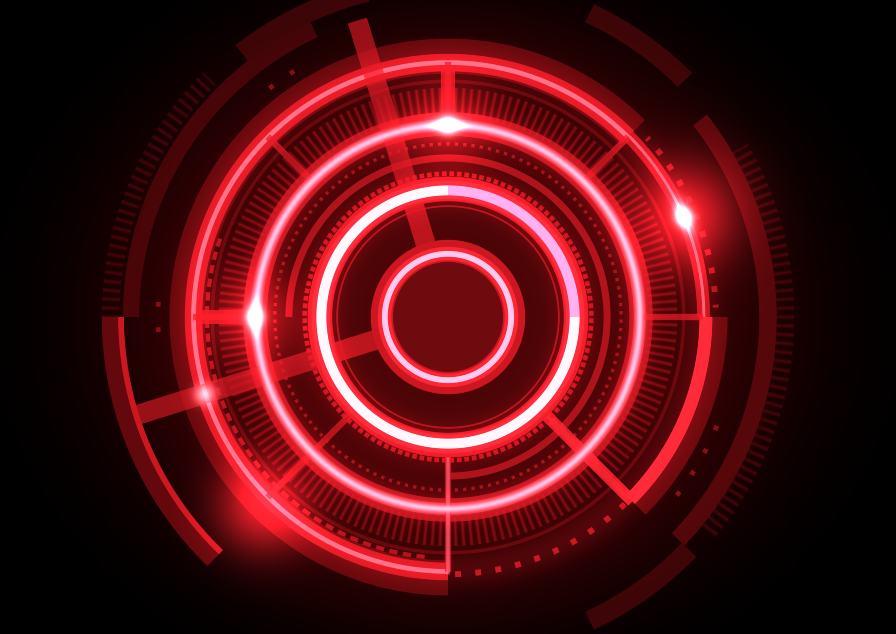
A Shadertoy shader for this background:

```glsl
// Glowing red instrument dial on black: concentric rings, arcs, ticks and spokes.
// Polar masks are layered from back to front, then additive glows and sparks
// are placed on the rings. One unit is 1 / VIEW_HEIGHT of the canvas height.

const float VIEW_HEIGHT = 5.42;
const float TAU = 6.2831853;
const vec3 SHADE = vec3(0.30, 0.018, 0.028);
const vec3 CORE = vec3(0.43, 0.045, 0.06);
const vec3 MAROON = vec3(0.42, 0.035, 0.05);
const vec3 RED = vec3(0.80, 0.09, 0.13);
const vec3 HOT = vec3(1.0, 0.15, 0.20);
const vec3 PINK = vec3(1.0, 0.43, 0.52);
const vec3 LILAC = vec3(1.0, 0.66, 0.90);
const vec3 WHITE = vec3(1.0, 0.94, 0.98);

// Polar state of the current point; angles are degrees, counterclockwise.
vec2 point;
float radius, angle, soft;
vec3 color;

float inside(float d) { return smoothstep(soft, -soft, d); }

float band(float inner, float outer) {
    return inside(abs(radius - 0.5 * (inner + outer)) - 0.5 * (outer - inner));
}

float arc(float start, float sweep) {
    float offset = mod(angle - start - 0.5 * sweep + 180.0, 360.0) - 180.0;
    return inside((abs(offset) - 0.5 * sweep) * radius * TAU / 360.0);
}

float beads(float ring, float count, vec2 halfSize) {
    float along = (fract(angle / 360.0 * count) - 0.5) * TAU / count * ring;
    vec2 q = abs(vec2(radius - ring, along)) - halfSize;
    return inside(max(q.x, q.y));
}

float ticks(float inner, float outer, float count) {
    float wave = 0.5 + 0.5 * cos(angle / 360.0 * TAU * count);
    return band(inner, outer) * wave * wave;
}

float spoke(float degrees, float inner, float outer, float width) {
    float t = degrees * TAU / 360.0;
    vec2 dir = vec2(cos(t), sin(t));
    float along = dot(point, dir);
    float across = abs(dot(point, vec2(-dir.y, dir.x)));
    return inside(max(across - 0.5 * width, abs(along - 0.5 * (inner + outer)) - 0.5 * (outer - inner)));
}

float halo(float ring, float width) {
    float x = (radius - ring) / width;
    return exp(-x * x);
}

float spot(vec2 center, float size) {
    vec2 q = (point - center) / size;
    return exp(-dot(q, q));
}

void paint(vec3 tint, float mask) { color = mix(color, tint, clamp(mask, 0.0, 1.0)); }

// A white core, stretched along the ring, inside a red bloom.
void spark(float degrees, float ring, float size) {
    float t = degrees * TAU / 360.0;
    vec2 dir = vec2(cos(t), sin(t));
    vec2 q = point - ring * dir;
    float streak = length(vec2(dot(q, dir), 0.45 * dot(q, vec2(-dir.y, dir.x))));
    color += HOT * 0.45 * exp(-dot(q, q) / (size * size * 9.0));
    color += WHITE * (exp(-pow(streak / (size * 0.5), 2.0)) + spot(ring * dir, size * 0.6));
}

void backdrop() {
    color = vec3(0.25, 0.008, 0.014) * exp(-pow(length(point * vec2(0.93, 1.0)) / 2.45, 4.0));
    color += vec3(0.055, 0.0, 0.003) * smoothstep(3.8, 2.0, length(point * vec2(0.9, 1.15)));
    paint(SHADE, 0.55 * inside(radius - 1.65));
}

void outerParts() {
    paint(MAROON, 0.72 * band(2.66, 2.81) * arc(-44.0, 82.0));
    paint(MAROON, 0.55 * band(2.64, 2.78) * arc(115.0, 65.0));
    paint(MAROON, 0.9 * band(2.78, 2.96) * arc(180.0, 46.0));
    paint(RED, band(2.77, 2.82) * arc(180.0, 46.0));
    paint(MAROON, 0.5 * band(2.78, 2.95) * (arc(45.0, 20.0) + arc(104.0, 24.0) + arc(-65.0, 21.0)));
    paint(MAROON, 0.5 * ticks(2.81, 2.96, 240.0) * (arc(-40.0, 70.0) + arc(135.0, 45.0)));
    paint(RED, 0.7 * beads(2.29, 90.0, vec2(0.025)) * arc(2.0, 40.0));
    paint(RED, 0.8 * beads(2.20, 80.0, vec2(0.025)) * arc(270.0, 45.0));
    paint(RED, 0.6 * beads(2.48, 72.0, vec2(0.02)) * (arc(176.0, 8.0) + arc(120.0, 12.0) + arc(-40.0, 18.0)));
}

void largeRings() {
    paint(MAROON, 0.9 * band(2.08, 2.38) * arc(45.0, 225.0));
    paint(RED, band(2.10, 2.25) * arc(45.0, 225.0));
    paint(PINK, band(2.155, 2.195) * arc(45.0, 225.0));
    paint(RED, 0.8 * band(2.13, 2.24) * arc(0.0, 45.0));
    paint(PINK, 0.8 * band(2.175, 2.20) * arc(0.0, 45.0));
    paint(MAROON, band(2.24, 2.39) * arc(-45.0, 45.0));
    paint(HOT, band(2.15, 2.26) * arc(-45.0, 45.0));
    paint(MAROON, 0.8 * band(2.00, 2.03));
    paint(RED, 0.75 * beads(2.06, 110.0, vec2(0.018, 0.035)) * arc(160.0, 105.0));
    paint(RED, 0.45 * ticks(1.72, 1.96, 180.0));
    paint(RED, 0.7 * band(1.55, 1.75));
    paint(HOT, band(1.59, 1.69));
    paint(RED, 0.65 * beads(1.48, 130.0, vec2(0.014)));
    paint(RED, 0.75 * band(1.33, 1.39) * arc(-90.0, 270.0));
}

void spokes() {
    paint(RED, 0.7 * (spoke(107.0, 0.62, 2.65, 0.17) + spoke(197.5, 0.62, 2.80, 0.17)));
    for (float i = 0.0; i < 8.0; i++) {
        float lower = step(4.5, i);
        paint(RED, 0.8 * spoke(i * 45.0, mix(1.66, 1.15, lower), 2.18, 0.055));
    }
    paint(RED, 0.8 * spoke(90.0, 1.65, 2.15, 0.12));
    paint(RED, 0.8 * spoke(180.0, 1.65, 2.15, 0.12));
    paint(HOT, 0.8 * spoke(-45.0, 1.15, 2.23, 0.10));
    paint(PINK, 0.6 * spoke(270.0, 1.2, 2.2, 0.03));
}

void innerRings() {
    paint(SHADE, 0.85 * band(0.64, 1.02));
    paint(RED, 0.85 * (spoke(107.0, 0.62, 1.02, 0.17) + spoke(197.5, 0.62, 1.02, 0.17)));
    paint(RED, 0.7 * band(0.94, 0.955));
    paint(RED, 0.85 * beads(1.225, 120.0, vec2(0.02)));
    paint(RED, band(0.99, 1.20));
    paint(HOT, band(1.01, 1.165));
    paint(mix(WHITE, LILAC, arc(0.0, 90.0)), band(1.04, 1.125));
    paint(CORE, inside(radius - 0.48));
    paint(RED, band(0.47, 0.66));
    paint(HOT, band(0.485, 0.60));
    paint(mix(LILAC, WHITE, 0.45), band(0.515, 0.565));
}

void lights() {
    color += HOT * 0.22 * (halo(1.64, 0.13) + halo(1.09, 0.16) + 0.6 * halo(2.17, 0.14));
    paint(mix(LILAC, WHITE, 0.5), 0.95 * halo(1.64, 0.032));
    spark(90.0, 1.64, 0.12);
    spark(180.0, 1.65, 0.12);
    spark(23.0, 2.19, 0.12);
    color += WHITE * 0.7 * spot(vec2(-2.08, -0.66), 0.08);
    color += HOT * 0.75 * spot(vec2(-1.58, -1.62), 0.38);
    color += HOT * 0.35 * spot(vec2(2.06, 0.90), 0.50);
}

void mainImage(out vec4 fragColor, in vec2 fragCoord) {
    soft = 0.6 * VIEW_HEIGHT / iResolution.y;
    point = (fragCoord - 0.5 * iResolution.xy) * VIEW_HEIGHT / iResolution.y;
    radius = length(point);
    angle = degrees(atan(point.y, point.x));
    backdrop();
    outerParts();
    largeRings();
    spokes();
    innerRings();
    lights();
    fragColor = vec4(clamp(color, 0.0, 1.0), 1.0);
}
```
